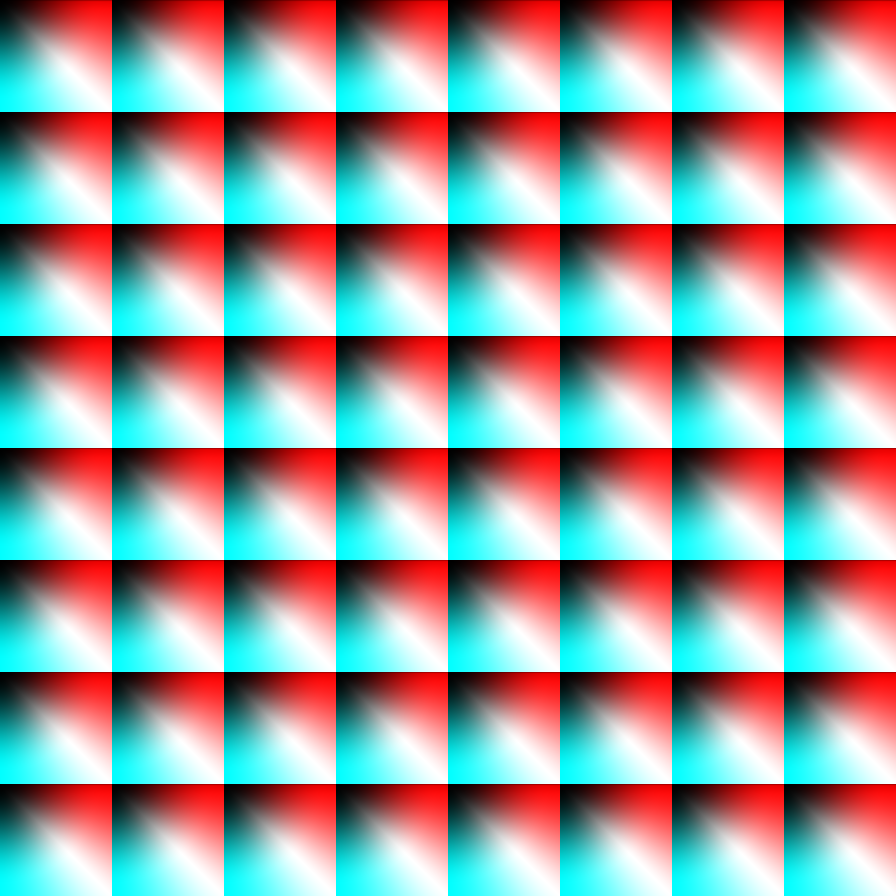
This pattern is drawn by a Shadertoy shader. Its source:

```glsl
// An 8 by 8 grid of identical square tiles. Each tile fans out from a black
// top-left corner: red along the top, cyan down the left, white between.
// Distance from the corner sets the brightness, slope sets the tint.

const float REPEATS = 8.0;       // tiles across and down
const float FADE_RADIUS = 0.9;   // distance at which black has faded out
const float FAN_SOFTNESS = 0.6;  // 0 = linear fan, 1 = fully eased fan
const float LINE_WIDTH = 0.016;  // dark line at the top of a tile
const float LINE_SHADE = 0.3;
const float GLOW_WIDTH = 0.1;    // soft darkening below that line
const float GLOW_SHADE = 0.08;
const int SAMPLES = 4;           // antialiasing grid per axis

// Channel ratio across the fan, flattened towards its ends
float fanRatio(float slope) {
    float t = clamp(slope, 0.0, 1.0);
    return mix(t, smoothstep(0.0, 1.0, t), FAN_SOFTNESS);
}

// Tile colour; p runs from the top-left corner, right and down
vec3 tileColor(vec2 p) {
    float brightness = smoothstep(0.0, FADE_RADIUS, length(p));
    vec2 slope = p / max(p.yx, vec2(1e-4));
    float red = brightness * fanRatio(slope.x);
    float cyan = brightness * fanRatio(slope.y);

    // Darkened upper border
    float line = 1.0 - smoothstep(0.0, LINE_WIDTH, p.y);
    float glow = 1.0 - smoothstep(0.0, GLOW_WIDTH, p.y);
    float shade = 1.0 - LINE_SHADE * line - GLOW_SHADE * glow;
    return vec3(red, cyan, cyan) * shade;
}

void mainImage(out vec4 fragColor, in vec2 fragCoord) {
    // Average a subpixel grid to smooth the jumps between tiles
    vec3 sum = vec3(0.0);
    for (int j = 0; j < SAMPLES; j++) {
        for (int i = 0; i < SAMPLES; i++) {
            vec2 offset = (vec2(i, j) + 0.5) / float(SAMPLES) - 0.5;
            vec2 cell = fract((fragCoord + offset) / iResolution.xy * REPEATS);
            sum += tileColor(vec2(cell.x, 1.0 - cell.y));
        }
    }
    fragColor = vec4(sum / float(SAMPLES * SAMPLES), 1.0);
}
```
